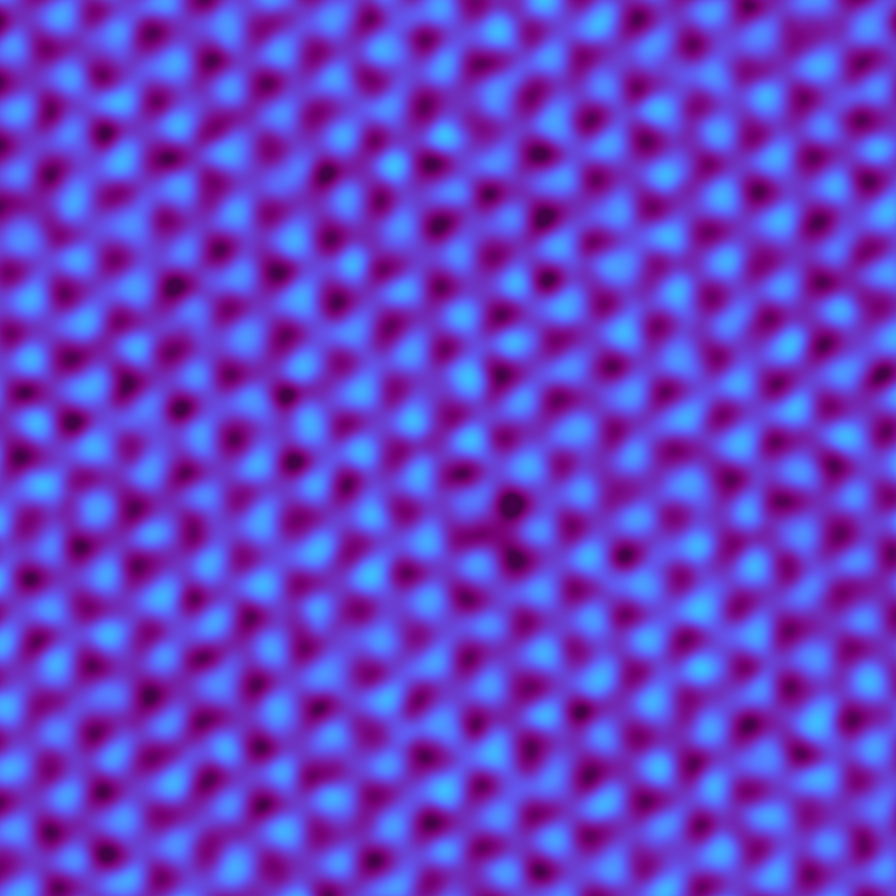
This pattern is drawn by a Shadertoy shader. Its source:

```glsl
// Slightly wavering hexagonal lattice of glowing blue spots on violet, with one dark defect.

const float TAU = 6.2831853;

// Lattice: one bright spot and the two steps to its neighbours
const vec2 ORIGIN = vec2(0.526, 0.5065);
const vec2 STEP_ACROSS = vec2(0.0625, -0.0287);
const vec2 STEP_DOWN = vec2(0.0053, -0.0693);

// Height field, measured in colour ramp steps
const float MEAN_LEVEL = 3.12;
const float WAVE_HEIGHT = 0.9;
const float HOLLOW_SKEW = 0.55;                       // deepens every second hollow
const vec3 WAVE_WEIGHTS = vec3(0.91, 0.91, 1.18);     // stretches spots diagonally

// Irregularity
const float WARP_SCALE = 19.0;
const float WARP_AMOUNT = 0.0035;
const float GRAIN_SCALE = 36.0;
const float GRAIN_AMOUNT = 0.85;
const float DRIFT_SCALE = 9.0;
const float DRIFT_AMOUNT = 0.3;

// Defect
const vec2 DEFECT_CENTER = vec2(0.560, 0.408);
const float DEFECT_RADIUS = 0.033;
const float DEFECT_DEPTH = 2.3;

const int RAMP_SIZE = 8;
const vec3 RAMP[RAMP_SIZE] = vec3[](
    vec3(0.27, 0.00, 0.29), vec3(0.46, 0.00, 0.47),
    vec3(0.47, 0.09, 0.62), vec3(0.43, 0.21, 0.78),
    vec3(0.39, 0.33, 0.93), vec3(0.34, 0.49, 1.00),
    vec3(0.29, 0.64, 1.00), vec3(0.23, 0.79, 1.00));

float hash(vec2 cell) {
    vec3 q = fract(cell.xyx * 0.1031);
    q += dot(q, q.yzx + 33.33);
    return fract((q.x + q.y) * q.z);
}

// Smooth value noise in -1..1
float noise(vec2 p) {
    vec2 cell = floor(p);
    vec2 f = fract(p);
    f = f * f * f * (f * (f * 6.0 - 15.0) + 10.0);
    float low = mix(hash(cell), hash(cell + vec2(1, 0)), f.x);
    float high = mix(hash(cell + vec2(0, 1)), hash(cell + vec2(1, 1)), f.x);
    return 2.0 * mix(low, high, f.y) - 1.0;
}

// Three plane waves; the sine part makes the two kinds of hollow unequal
float latticeHeight(vec2 p) {
    vec2 site = inverse(mat2(STEP_ACROSS, STEP_DOWN)) * (p - ORIGIN);
    vec3 phase = TAU * vec3(site, -site.x - site.y);
    return dot(WAVE_WEIGHTS, cos(phase) + HOLLOW_SKEW * sin(phase));
}

vec3 rampColor(float level) {
    float t = clamp(level, 0.0, float(RAMP_SIZE) - 1.001);
    int i = int(t);
    return mix(RAMP[i], RAMP[i + 1], fract(t));
}

void mainImage(out vec4 fragColor, in vec2 fragCoord) {
    vec2 p = fragCoord / iResolution.xy;

    // Positions waver gently
    vec2 warp = vec2(noise(p * WARP_SCALE + 5.3), noise(p * WARP_SCALE + 41.7));
    float level = MEAN_LEVEL + WAVE_HEIGHT * latticeHeight(p + WARP_AMOUNT * warp);

    // Uneven brightness: fine grain over slow drift, turned off the pixel axes
    vec2 turned = mat2(0.8, 0.6, -0.6, 0.8) * p + 3.0;
    level += GRAIN_AMOUNT * noise(turned * GRAIN_SCALE);
    level += DRIFT_AMOUNT * noise(turned * DRIFT_SCALE);

    // Local dark defect
    vec2 d = (p - DEFECT_CENTER) / DEFECT_RADIUS;
    level -= DEFECT_DEPTH * exp(-dot(d, d));

    fragColor = vec4(rampColor(level), 1.0);
}
```
